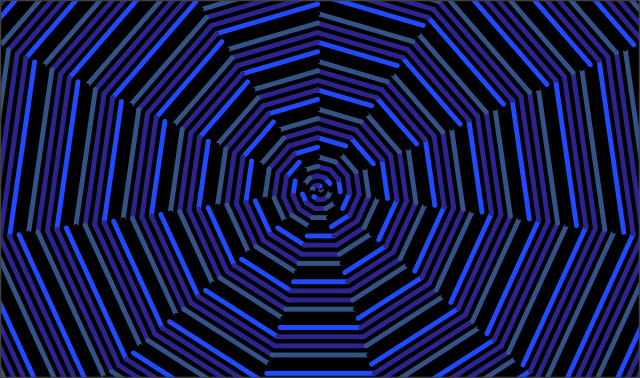
Give the GLSL for this background, as a Shadertoy shader.

```glsl
#define SIDES 11
#define EDGE_STEP 0.0022026
#define HALF_WIDTH 0.0065
#define ORIGIN_SHIFT vec2(0.0015, -0.003)
#define BORDER 0.0033
#define GROUND vec3(0.0)
#define BRIGHT_BLUE vec3(0.12, 0.29, 1.0)
#define INDIGO vec3(0.17, 0.14, 0.55)
#define STEEL vec3(0.20, 0.32, 0.53)
#define BORDER_GREY vec3(0.25)

const float HALF_TURN = 3.14159265 / float(SIDES);

// Colours cycle every five edges; the last one erases
vec3 edgeColor(int n) {
    int k = n % 5;
    if (k == 0) return BRIGHT_BLUE;
    if (k == 3) return STEEL;
    return k == 4 ? GROUND : INDIGO;
}

// Distance to the n-th edge, a capsule whose length grows with n
float edgeDistance(vec2 p, int n, float slide) {
    float heading = 2.0 * HALF_TURN * float(n % SIDES);
    vec2 along = vec2(cos(heading), sin(heading));
    vec2 outward = vec2(along.y, -along.x);
    float apothem = EDGE_STEP * float(n);
    float halfLength = apothem * tan(HALF_TURN);
    float overshoot = max(abs(dot(p, along) - slide) - halfLength, 0.0);
    return length(vec2(overshoot, dot(p, outward) - apothem));
}

void mainImage(out vec4 fragColor, in vec2 fragCoord) {
    float pixel = 1.0 / iResolution.y;
    vec2 canvas = iResolution.xy * pixel;
    vec2 uv = fragCoord * pixel;

    // Each edge slides forward along its heading by a constant amount
    float s = sin(HALF_TURN);
    float slide = EDGE_STEP * tan(HALF_TURN) / (2.0 * s * s);
    vec2 p = uv - 0.5 * canvas - ORIGIN_SHIFT + vec2(slide, 0.0);

    // Paint the nearby edges from the inside out, later ones on top
    float reach = length(p) / EDGE_STEP;
    int first = max(1, int(reach * cos(HALF_TURN)) - 8);
    int last = int(reach) + 8;
    vec3 color = GROUND;
    for (int n = first; n <= last; n++) {
        float d = edgeDistance(p, n, slide) - HALF_WIDTH;
        color = mix(color, edgeColor(n), clamp(0.5 - d / pixel, 0.0, 1.0));
    }

    // Thin frame
    vec2 margin = min(uv, canvas - uv);
    float inset = min(margin.x, margin.y) - BORDER;
    color = mix(color, BORDER_GREY, clamp(0.5 - inset / pixel, 0.0, 1.0));

    fragColor = vec4(color, 1.0);
}
```
